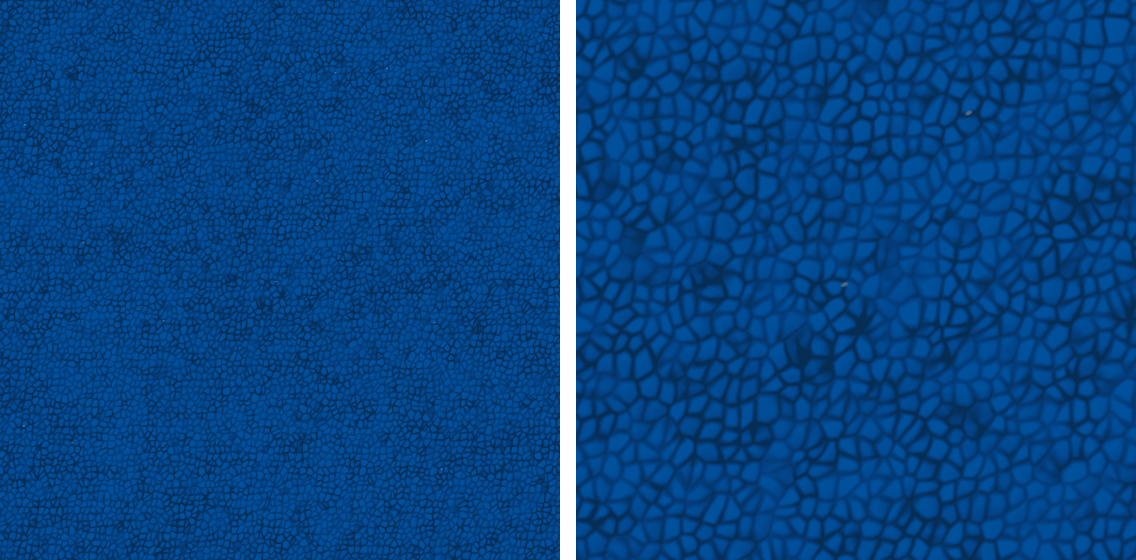
Left, the full canvas; right, a detail of the centre.
Give the GLSL for this texture, as a WebGL 1 fragment shader.

```glsl
precision highp float;
uniform vec2 u_resolution;

const vec3 CREVICE_BLUE = vec3(0.022, 0.175, 0.325);
const vec3 BODY_BLUE = vec3(0.012, 0.245, 0.500);
const vec3 CROWN_BLUE = vec3(0.000, 0.315, 0.610);
const vec3 FLECK_PALE = vec3(0.52, 0.56, 0.64);
const vec2 GRAIN_COUNT = vec2(94.0, 84.0);
const vec2 LIGHT_DIR = vec2(-0.8, 0.6);

float hash(vec2 p) {
  return fract(sin(dot(p, vec2(127.1, 311.7))) * 43758.5453);
}

vec2 hash2(vec2 p) {
  return vec2(hash(p), hash(p + vec2(41.3, 17.9)));
}

float valueNoise(vec2 p) {
  vec2 cell = floor(p);
  vec2 f = fract(p);
  f = f * f * (3.0 - 2.0 * f);
  float low = mix(hash(cell), hash(cell + vec2(1.0, 0.0)), f.x);
  float high = mix(hash(cell + vec2(0.0, 1.0)), hash(cell + vec2(1.0, 1.0)), f.x);
  return mix(low, high, f.y);
}

// Height of packed rounded grains: 0 in a crevice, 1 on a crown
float grainTone(vec2 uv) {
  vec2 p = uv * GRAIN_COUNT;
  p.x -= 0.18 * p.y;
  p += 0.5 * (vec2(valueNoise(p * 0.8), valueNoise(p * 0.8 + 57.0)) - 0.5);

  vec2 cell = floor(p);
  vec2 nearestOffset = vec2(0.0);
  vec2 nearestCell = cell;
  float nearest = 8.0;
  float second = 8.0;
  for (int y = -1; y <= 1; y++) {
    for (int x = -1; x <= 1; x++) {
      vec2 neighbor = cell + vec2(float(x), float(y));
      vec2 offset = p - neighbor - 0.08 - 0.84 * hash2(neighbor);
      float d = length(offset);
      if (d < nearest) {
        second = nearest;
        nearest = d;
        nearestOffset = offset;
        nearestCell = neighbor;
      } else {
        second = min(second, d);
      }
    }
  }

  // Crevices vary in depth; crowns vary in brightness
  float dome = smoothstep(0.0, 0.46, second - nearest);
  float depth = mix(0.45, 1.05, valueNoise(p * 0.6 + 13.0));
  float tone = mix(1.0 - depth, 0.95, dome);
  tone += dome * 0.24 * (hash(nearestCell + 7.7) - 0.5);
  tone += 0.26 * dot(nearestOffset, LIGHT_DIR);
  return tone + 0.14 * (valueNoise(p * 2.6) - 0.5);
}

// Four close taps soften the grain edges
float softGrain(vec2 uv, float radius) {
  float sum = 0.0;
  for (int i = 0; i < 4; i++) {
    float angle = 0.785398 + 1.570796 * float(i);
    sum += grainTone(uv + radius * vec2(cos(angle), sin(angle)));
  }
  return sum * 0.25;
}

// Sparse tiny slanted specks
float fleckMask(vec2 uv, float count) {
  vec2 p = uv * count;
  vec2 cell = floor(p);
  vec2 offset = (fract(p) - 0.2 - 0.6 * hash2(cell + 3.1)) / count;
  offset.x -= 0.5 * offset.y;
  float present = step(0.91, hash(cell + 29.0));
  float shape = 1.0 - smoothstep(0.0006, 0.0028, length(offset * vec2(1.0, 1.3)));
  return present * shape;
}

vec3 grainColor(float tone) {
  vec3 lower = mix(CREVICE_BLUE, BODY_BLUE, smoothstep(0.0, 0.62, tone));
  return mix(lower, CROWN_BLUE, smoothstep(0.5, 1.05, tone));
}

void main() {
  vec2 uv = gl_FragCoord.xy / u_resolution;
  float tone = softGrain(uv, 0.0007);
  tone += 0.1 * (valueNoise(uv * 9.0) - 0.5);
  vec3 color = grainColor(tone);
  color = mix(color, FLECK_PALE, 0.6 * fleckMask(uv, 11.0));
  gl_FragColor = vec4(color, 1.0);
}
```
